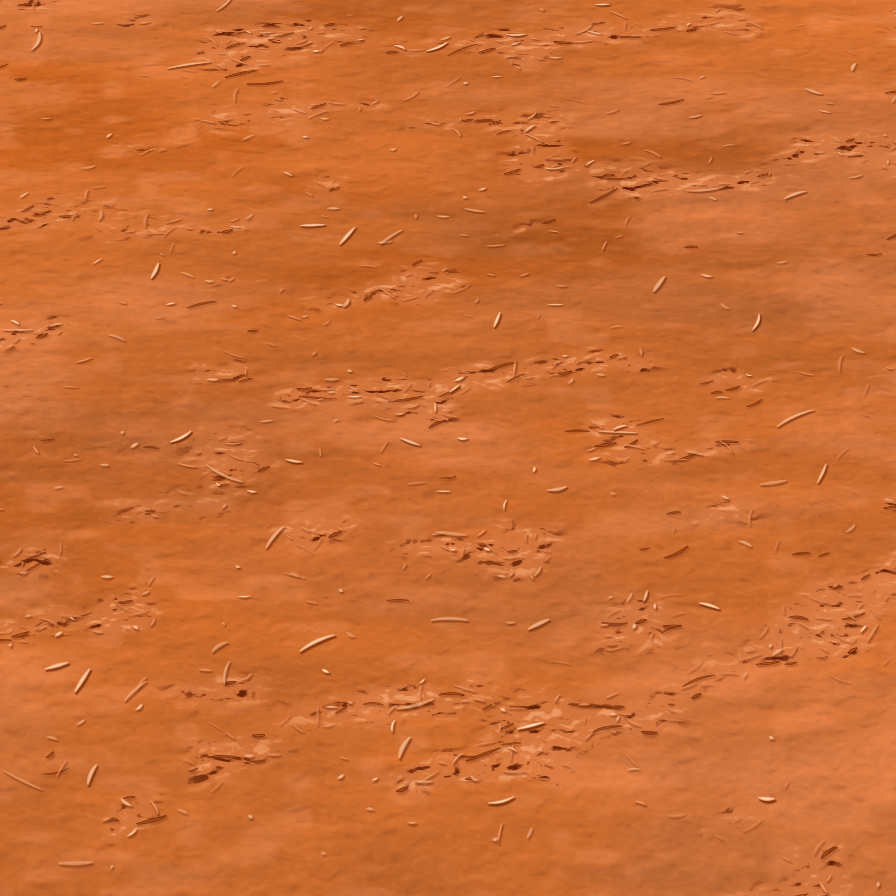
Give the GLSL for this texture, as a Shadertoy shader.

```glsl
// Dry orange clay ground strewn with straw, chips and crumbly clods.

const vec3 CLAY   = vec3(0.800, 0.420, 0.178);
const vec3 DUSTY  = vec3(0.790, 0.440, 0.235);
const vec3 RUST   = vec3(0.730, 0.350, 0.105);
const vec3 PEACH  = vec3(0.865, 0.490, 0.275);
const vec3 CHAFF  = vec3(0.930, 0.600, 0.390);
const vec3 STRAW  = vec3(1.000, 0.870, 0.730);
const vec3 SHADOW = vec3(0.400, 0.130, 0.020);

float hash(vec2 p) {
    return fract(sin(dot(p, vec2(127.1, 311.7))) * 43758.5453);
}

float noise(vec2 p) {
    vec2 i = floor(p), f = fract(p);
    f = f * f * (3.0 - 2.0 * f);
    return mix(mix(hash(i), hash(i + vec2(1, 0)), f.x),
               mix(hash(i + vec2(0, 1)), hash(i + vec2(1, 1)), f.x), f.y);
}

float fbm(vec2 p) {
    float sum = 0.0, amp = 0.5;
    for (int i = 0; i < 4; i++) {
        sum += amp * noise(p);
        p = p * 2.03 + 17.3;
        amp *= 0.5;
    }
    return sum;
}

// Small tilted patches where litter and crumbs gather
float clump(vec2 p) {
    p.y -= 0.15 * p.x;
    return smoothstep(0.68, 0.90, noise(p * vec2(9.0, 19.0) + 3.7));
}

// Distance to a slightly bent stalk with tapered ends
float stalk(vec2 p, float halfLen, float halfWidth, float bend) {
    float t = p.x / halfLen;
    p.y -= bend * halfLen * t * t;
    float taper = 1.0 - 0.5 * min(t * t, 1.0);
    return length(vec2(max(abs(p.x) - halfLen, 0.0), p.y)) - halfWidth * taper;
}

float cover(float d, float blur) {
    return 1.0 - smoothstep(-blur, blur, d);
}

// Scatters stalks over a jittered grid; size is (half length, half width)
vec3 scatter(vec3 col, vec2 p, float cells, float chance, float clumpChance,
             vec2 size, float spread, vec3 dim, vec3 bright, float shade, float seed) {
    float blur = 0.5 / iResolution.y + 0.0003;
    vec2 home = floor(p * cells);
    for (int y = -1; y <= 1; y++)
    for (int x = -1; x <= 1; x++) {
        vec2 id = home + vec2(x, y);
        vec2 key = id + seed;
        vec2 centre = (id + vec2(hash(key + 0.3), hash(key + 5.1))) / cells;
        if (hash(key + 9.7) > chance + clumpChance * clump(centre)) continue;

        float angle = 0.3 + (hash(key + 13.9) - 0.5) * spread;
        float c = cos(angle), s = sin(angle);
        mat2 turn = mat2(c, -s, s, c);
        float grow = hash(key + 21.3);
        float halfLen = size.x * mix(0.25, 1.0, grow * grow);
        float halfWidth = size.y * mix(0.6, 1.2, hash(key + 27.1));
        float bend = (hash(key + 33.7) - 0.5) * 0.35;

        vec2 q = p - centre;
        float body = stalk(turn * q, halfLen, halfWidth, bend);
        float under = stalk(turn * (q + vec2(-0.0015, 0.0030)), halfLen, halfWidth * 1.2, bend);
        float tone = hash(key + 41.9);
        float core = cover(body + halfWidth * 0.45, halfWidth * 0.5);
        vec3 ink = mix(dim, bright, mix(0.2, 1.0, tone) * core);
        col = mix(col, SHADOW, shade * mix(0.5, 1.0, tone) * cover(under, blur * 2.0));
        col = mix(col, ink, mix(0.6, 1.0, tone) * cover(body, blur));
    }
    return col;
}

// Clay with wide, flat drifts of tint, pale smudges and fine grit
vec3 clay(vec2 uv, vec2 p) {
    float dust = smoothstep(0.42, 0.62, fbm(p * vec2(2.2, 5.0) + 8.0) + 0.12 * (uv.x - 0.5));
    float rusty = smoothstep(0.48, 0.68, fbm(p * vec2(2.5, 7.0) + 51.0));
    float pale = smoothstep(0.50, 0.68, fbm(p * vec2(4.0, 8.0) + 77.0));
    float smudge = smoothstep(0.62, 0.90, noise(p * vec2(24.0, 44.0) + 5.0));
    vec3 col = mix(CLAY, DUSTY, 0.7 * dust);
    col = mix(col, RUST, 0.75 * rusty * smoothstep(0.0, 0.9, uv.y));
    col = mix(col, PEACH, 0.75 * pale);
    col = mix(col, PEACH, 0.55 * smudge);
    float broad = fbm(p * vec2(1.8, 3.5) + 23.0) - 0.47;
    float streak = fbm(p * vec2(9.0, 42.0) + 31.0) - 0.47;
    float grit = noise(p * vec2(150.0, 230.0)) - 0.5;
    return col * (1.0 + 0.28 * broad + 0.16 * streak + 0.05 * grit);
}

// Side-lit crumbs raised above the clay
vec3 crumbs(vec3 col, vec2 p, float amount) {
    vec2 grain = vec2(48.0, 85.0);
    p += 0.010 * vec2(noise(p * 55.0), noise(p * 55.0 + 9.0));
    float relief = fbm(p * grain) - fbm((p + vec2(-0.004, 0.005)) * grain);
    col *= 1.0 + 0.10 * relief;
    col = mix(col, PEACH, 0.6 * amount);
    col = mix(col, CHAFF, amount * smoothstep(0.06, 0.24, relief));
    return mix(col, SHADOW, amount * smoothstep(0.10, 0.28, -relief));
}

void mainImage(out vec4 fragColor, in vec2 fragCoord) {
    vec2 uv = fragCoord / iResolution.y;
    // Foreshorten the ground toward the top
    vec2 p = vec2(uv.x, uv.y * (1.0 + 0.45 * uv.y));
    vec2 warped = p + 0.030 * (vec2(noise(p * 32.0), noise(p * 32.0 + 9.0)) - 0.5);

    vec3 col = clay(uv, p);
    col = crumbs(col, p, 0.9 * clump(warped) + 0.08);

    // Dark twigs, chaff, small chips, then long pale straws
    col = scatter(col, p, 32.0, 0.012, 0.55, vec2(0.020, 0.0022), 0.9, SHADOW, RUST, 0.3, 3.0);
    col = scatter(col, p, 40.0, 0.050, 0.70, vec2(0.014, 0.0016), 2.8, PEACH, CHAFF, 0.45, 57.0);
    col = scatter(col, p, 32.0, 0.090, 0.25, vec2(0.008, 0.0021), 2.6, CHAFF, STRAW, 0.50, 119.0);
    col = scatter(col, p, 14.0, 0.150, 0.35, vec2(0.027, 0.0024), 2.4, CHAFF, STRAW, 0.75, 211.0);

    fragColor = vec4(clamp(col, 0.0, 1.0), 1.0);
}
```
